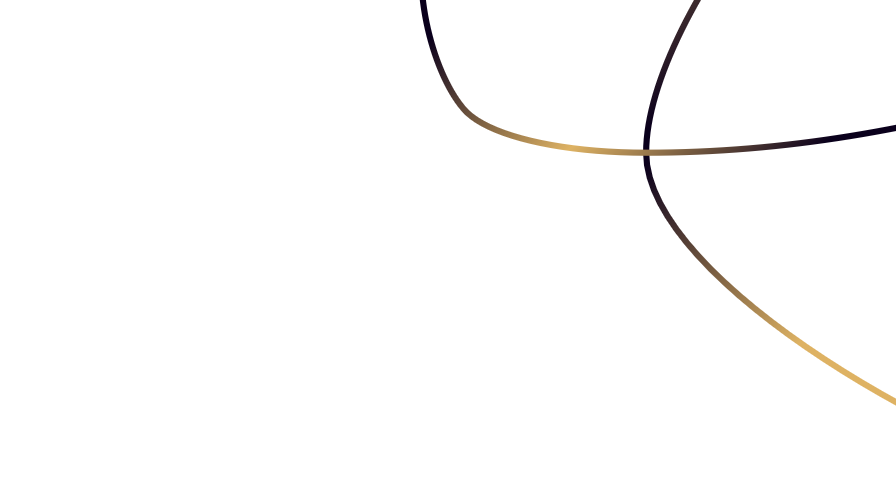
This background is drawn by a Shadertoy shader. Its source:

```glsl
const vec3 PAPER = vec3(1.0);
const vec3 INK = vec3(0.04, 0.0, 0.11);
const vec3 GOLD = vec3(0.87, 0.70, 0.39);

const float HALF_WIDTH = 0.0061;
const int STEPS = 20;

// Diagonal gradients, measured along x - y in canvas heights
const float SWEEP_GOLD_AT = 0.426;
const float SWEEP_FADE = 0.498;
const float FALL_INK_AT = 0.574;
const float FALL_INK_HALF = 0.035;
const float FALL_FADE = 0.66;

// Point shared by both ribbons
const vec2 CROSSING = vec2(1.282, 0.697);

float segmentDistance(vec2 p, vec2 a, vec2 b) {
    vec2 pa = p - a, ba = b - a;
    return length(pa - ba * clamp(dot(pa, ba) / dot(ba, ba), 0.0, 1.0));
}

vec2 bezierPoint(vec2 a, vec2 b, vec2 c, vec2 d, float t) {
    float u = 1.0 - t;
    return u * u * u * a + 3.0 * u * u * t * b + 3.0 * u * t * t * c + t * t * t * d;
}

// Distance to a cubic curve, taken over short chords
float bezierDistance(vec2 p, vec2 a, vec2 b, vec2 c, vec2 d) {
    float nearest = 1e3;
    vec2 previous = a;
    for (int i = 1; i <= STEPS; i++) {
        vec2 next = bezierPoint(a, b, c, d, float(i) / float(STEPS));
        nearest = min(nearest, segmentDistance(p, previous, next));
        previous = next;
    }
    return nearest;
}

// Ribbon that drops in at the top and sweeps to the right edge
float sweepDistance(vec2 p) {
    vec2 bend = vec2(0.919, 0.785);
    float drop = bezierDistance(p, vec2(0.838, 1.009), vec2(0.847, 0.919), vec2(0.880, 0.831), bend);
    float trough = bezierDistance(p, bend, vec2(0.963, 0.731), vec2(1.111, 0.697), CROSSING);
    float rise = bezierDistance(p, CROSSING, vec2(1.454, 0.697), vec2(1.620, 0.715), vec2(1.787, 0.748));
    return min(drop, min(trough, rise));
}

// Ribbon that falls through the crossing to the lower right
float fallDistance(vec2 p) {
    float upper = bezierDistance(p, vec2(1.389, 1.009), vec2(1.324, 0.896), vec2(1.282, 0.785), CROSSING);
    float lower = bezierDistance(p, CROSSING, vec2(1.282, 0.537), vec2(1.528, 0.338), vec2(1.787, 0.197));
    return min(upper, lower);
}

float coverage(float dist, float pixel) {
    return clamp((HALF_WIDTH - dist) / pixel + 0.5, 0.0, 1.0);
}

void mainImage(out vec4 fragColor, in vec2 fragCoord) {
    float pixel = 1.0 / iResolution.y;
    vec2 p = fragCoord * pixel;
    float diagonal = p.x - p.y;

    // Share of gold in each ribbon
    float sweepGold = clamp(1.0 - abs(diagonal - SWEEP_GOLD_AT) / SWEEP_FADE, 0.0, 1.0);
    float fallGold = clamp((abs(diagonal - FALL_INK_AT) - FALL_INK_HALF) / FALL_FADE, 0.0, 1.0);

    // The sweep lies over the fall
    vec3 color = PAPER;
    color = mix(color, mix(INK, GOLD, fallGold), coverage(fallDistance(p), pixel));
    color = mix(color, mix(INK, GOLD, sweepGold), coverage(sweepDistance(p), pixel));
    fragColor = vec4(color, 1.0);
}
```
